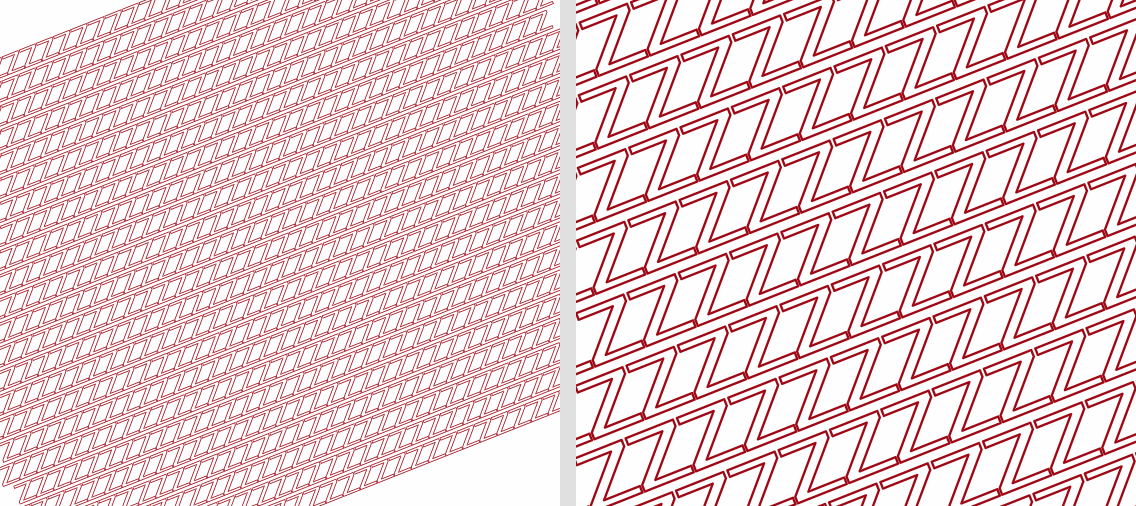
Left: the whole. Right: its middle third, enlarged.
Write a Shadertoy shader that draws this pattern.

```glsl
// Slanted rows of thin red outlined zigzag bars, laid in a half-step brick lattice.
// Each outline is the distance to an eight-sided polygon; the finite block of
// rows and columns leaves two blank corners.

// Lengths are fractions of the canvas height.
const vec3  PAPER      = vec3(1.0, 0.998, 0.998);
const vec3  INK        = vec3(0.62, 0.03, 0.08);
const float TILT       = 0.377;               // row direction, radians
const vec2  ANCHOR     = vec2(-0.1505, 0.069); // top left of cell (0, 0)
const vec2  PITCH      = vec2(0.03636, 0.0443);
const vec2  SHAPE      = vec2(0.0347, 0.0373); // outline width and height
const float BAR        = 0.0046;              // thickness of end bars
const float STROKE     = 0.0093;              // diagonal width along the row
const float INSET      = 0.0012;              // setback of the upper bar
const float LINE_WIDTH = 0.00155;
const vec2  COLUMNS    = vec2(-15.0, 21.0);   // first and last column
const vec2  ROWS       = vec2(-10.0, 13.0);   // first and last row

float segmentDistance(vec2 p, vec2 a, vec2 b) {
    vec2 ab = b - a;
    return length(p - a - ab * clamp(dot(p - a, ab) / dot(ab, ab), 0.0, 1.0));
}

// Distance to the zigzag outline; x runs along the row, y down across it.
float zigzagDistance(vec2 p) {
    float w = SHAPE.x;
    float h = SHAPE.y;
    vec2 corners[8] = vec2[8](
        vec2(INSET, 0.0), vec2(w, 0.0), vec2(w, BAR), vec2(STROKE, h - BAR),
        vec2(w, h - BAR), vec2(w, h), vec2(0.0, h), vec2(0.0, h - BAR));
    vec2 innerTop = vec2(w - STROKE, BAR);
    vec2 innerEnd = vec2(INSET, BAR);

    float d = segmentDistance(p, innerEnd, corners[0]);
    for (int i = 0; i < 7; i++) {
        d = min(d, segmentDistance(p, corners[i], corners[i + 1]));
    }
    d = min(d, segmentDistance(p, corners[7], innerTop));
    return min(d, segmentDistance(p, innerTop, innerEnd));
}

// Share of a pixel covered by a line, also when the line is thinner than it.
float lineCoverage(float d, float pixel) {
    float halfLine = 0.5 * LINE_WIDTH;
    float overlap = min(d + 0.5 * pixel, halfLine) - max(d - 0.5 * pixel, -halfLine);
    return clamp(overlap / pixel, 0.0, 1.0);
}

void mainImage(out vec4 fragColor, in vec2 fragCoord) {
    float pixel = 1.0 / iResolution.y;
    vec2 p = (fragCoord - 0.5 * iResolution.xy) * pixel - ANCHOR;

    // Row frame
    vec2 along = vec2(cos(TILT), sin(TILT));
    vec2 q = vec2(dot(p, along), dot(p, vec2(along.y, -along.x)));

    // Brick lattice: odd rows step back by half a column
    float row = floor((q.y + 0.5 * (PITCH.y - SHAPE.y)) / PITCH.y);
    q.y -= row * PITCH.y;
    q.x += 0.5 * PITCH.x * mod(row, 2.0);
    float column = floor(q.x / PITCH.x);

    // Neighbouring cells keep the narrow notches smooth
    float blank = 1.0;
    if (row >= ROWS.x && row <= ROWS.y) {
        for (int i = -1; i <= 1; i++) {
            float c = column + float(i);
            if (c < COLUMNS.x || c > COLUMNS.y) continue;
            float d = zigzagDistance(q - vec2(c * PITCH.x, 0.0));
            blank *= 1.0 - lineCoverage(d, pixel);
        }
    }

    fragColor = vec4(mix(INK, PAPER, blank), 1.0);
}
```
